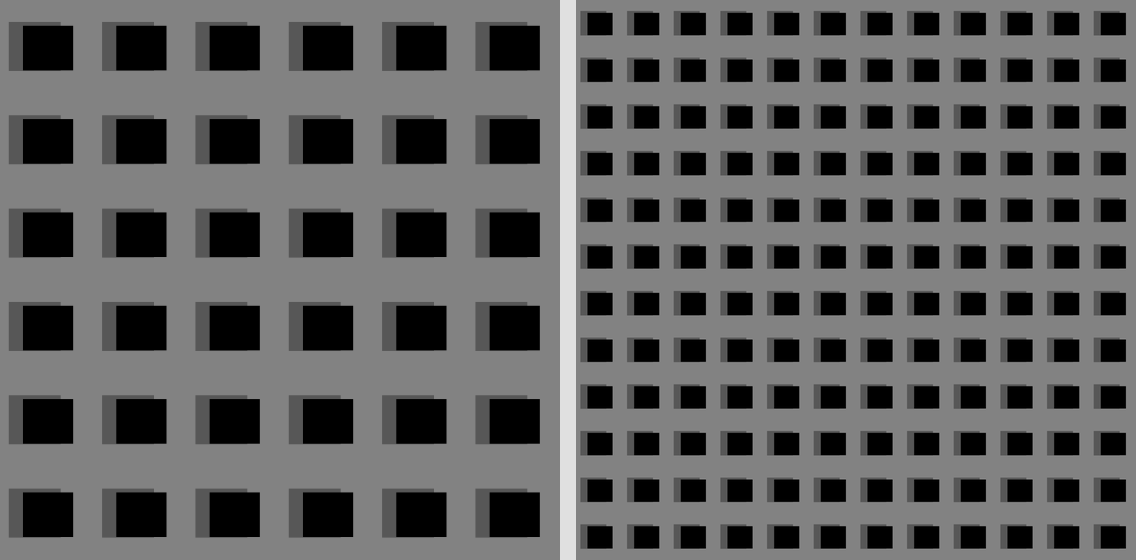
Left, the tile; right, the same tile 2 across and 2 down.
Write a WebGL 1 fragment shader that draws this pattern.

```glsl
precision highp float;

uniform vec2 u_resolution;

const vec2 REPEATS = vec2(6.0, 6.0);

// Rectangle corners in units of one cell, origin at its lower left
const vec2 SHADOW_MIN = vec2(0.094, 0.240);
const vec2 SHADOW_MAX = vec2(0.650, 0.765);
const vec2 BLOCK_MIN = vec2(0.246, 0.246);
const vec2 BLOCK_MAX = vec2(0.784, 0.724);

const vec3 GROUND_COLOR = vec3(0.51);
const vec3 SHADOW_COLOR = vec3(0.34);
const vec3 BLOCK_COLOR = vec3(0.0);

// Share of a pixel covered by an axis-aligned rectangle
float rectCoverage(vec2 p, vec2 lower, vec2 upper, vec2 pixel) {
  vec2 overlap = min(p + 0.5 * pixel, upper) - max(p - 0.5 * pixel, lower);
  vec2 share = clamp(overlap / pixel, 0.0, 1.0);
  return share.x * share.y;
}

void main() {
  vec2 pixel = REPEATS / u_resolution;
  vec2 cell = fract(gl_FragCoord.xy * pixel);

  // Offset shadow first, then the block over it
  float shadow = rectCoverage(cell, SHADOW_MIN, SHADOW_MAX, pixel);
  float block = rectCoverage(cell, BLOCK_MIN, BLOCK_MAX, pixel);

  vec3 color = mix(GROUND_COLOR, SHADOW_COLOR, shadow);
  color = mix(color, BLOCK_COLOR, block);

  gl_FragColor = vec4(color, 1.0);
}
```
